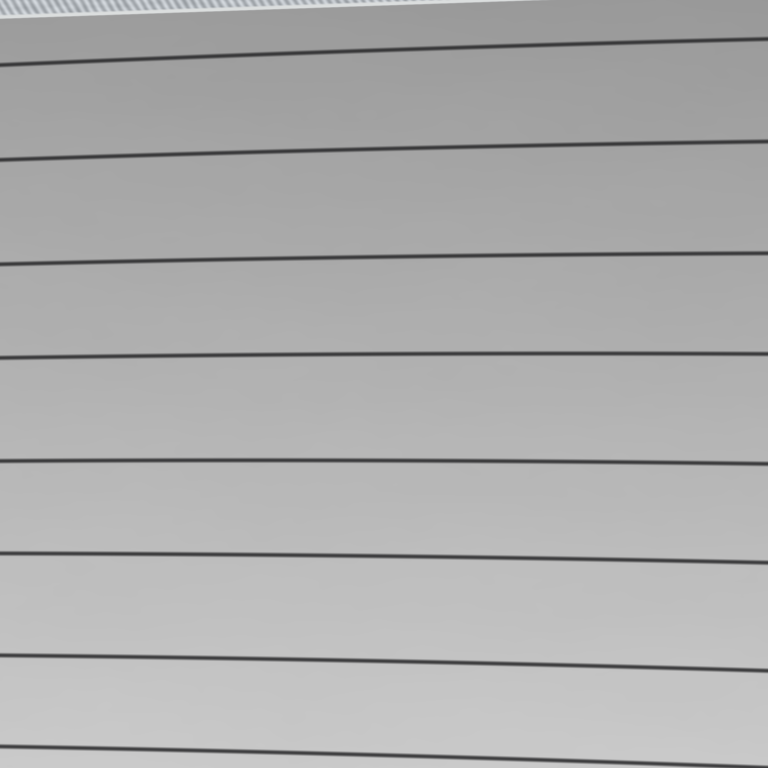
A WebGL 2 fragment shader for this texture:

```glsl
#version 300 es
precision highp float;
// Pale grey siding: eight thin dark seams fan out slightly from left to right
// over a vertical light gradient. A hatched trim strip tapers along the top.
// Seam heights come from a formula with uneven spacing and a gentle bow.

uniform vec2 u_resolution;
out vec4 fragColor;

const int SEAM_COUNT = 8;
const vec3 SEAM_COLOR = vec3(0.215, 0.215, 0.22);
const vec3 TRIM_DARK = vec3(0.62, 0.64, 0.66);
const vec3 TRIM_LIGHT = vec3(0.80, 0.82, 0.84);
const vec3 TRIM_RIM = vec3(0.86, 0.87, 0.87);

float hash(vec2 p) {
  return fract(sin(dot(p, vec2(127.1, 311.7))) * 43758.55);
}

vec2 gradientAt(vec2 cell) {
  float angle = 6.28318 * hash(cell);
  return vec2(cos(angle), sin(angle));
}

float gradientNoise(vec2 p) {
  vec2 i = floor(p), f = fract(p);
  vec2 u = f * f * f * (f * (f * 6.0 - 15.0) + 10.0);
  vec2 e = vec2(1.0, 0.0);
  float low = mix(dot(gradientAt(i), f),
                  dot(gradientAt(i + e.xy), f - e.xy), u.x);
  float high = mix(dot(gradientAt(i + e.yx), f - e.yx),
                   dot(gradientAt(i + e.xx), f - e.xx), u.x);
  return mix(low, high, u.y);
}

// Depth of seam k below the top edge, at horizontal position x.
float seamDepth(float k, float x) {
  float start = mix(0.0814, 0.0475, x);
  float spacing = mix(0.1277, 0.1365, x);
  float swell = mix(0.0004, 0.0006, x) * k * (7.0 - k);
  float alternate = 0.0033 * (1.0 - 2.0 * mod(k, 2.0));
  float bow = -0.0100 * x * (1.0 - x);
  return start + spacing * k + swell + alternate + bow;
}

// Soft dark line, 1 at its centre.
float seamMask(float offset, float pixel) {
  return 1.0 - smoothstep(0.0003, 0.0042 + 0.3 * pixel, abs(offset));
}

vec3 sidingColor(vec2 p, float plank) {
  float shade = mix(0.605, 0.79, p.y);
  shade -= 0.012 * (p.x - 0.5) * (1.0 - p.y);
  shade += 0.004 * (hash(vec2(plank, 3.0)) - 0.5);
  shade += 0.006 * gradientNoise(p * vec2(4.0, 13.0));
  shade += 0.003 * gradientNoise(p * vec2(25.0, 60.0));
  return vec3(shade);
}

// Slanted bright and dark threads with slight wear.
vec3 trimColor(vec2 p) {
  float wobble = 0.12 * gradientNoise(p * 40.0);
  float thread = 0.5 + 0.5 * cos(6.28318 * ((p.x - 0.6 * p.y) * 90.0 + wobble));
  float wear = 0.06 * gradientNoise(p * vec2(35.0, 150.0));
  return mix(TRIM_DARK, TRIM_LIGHT, thread) + wear;
}

void main() {
  vec2 uv = gl_FragCoord.xy / u_resolution;
  vec2 p = vec2(uv.x, 1.0 - uv.y);
  float pixel = 1.0 / u_resolution.y;

  // Seams, and the index of the plank between them.
  float seam = 0.0, plank = 0.0;
  for (int i = 0; i < SEAM_COUNT; i++) {
    float offset = p.y - seamDepth(float(i), p.x);
    seam = max(seam, seamMask(offset, pixel));
    plank += step(0.0, offset);
  }
  vec3 color = sidingColor(p, plank);
  vec3 seamColor = SEAM_COLOR + 0.03 * p.y;
  color = mix(color, seamColor, seam);

  // Tapered trim with a bright lower rim.
  float trimEdge = 0.0245 - 0.0345 * p.x;
  float inside = trimEdge - p.y;
  float rim = 1.0 - smoothstep(0.001, 0.0045, abs(inside - 0.002));
  vec3 trim = mix(trimColor(p), TRIM_RIM, rim);
  color = mix(color, trim, smoothstep(-pixel, pixel, inside));

  fragColor = vec4(color, 1.0);
}
```
